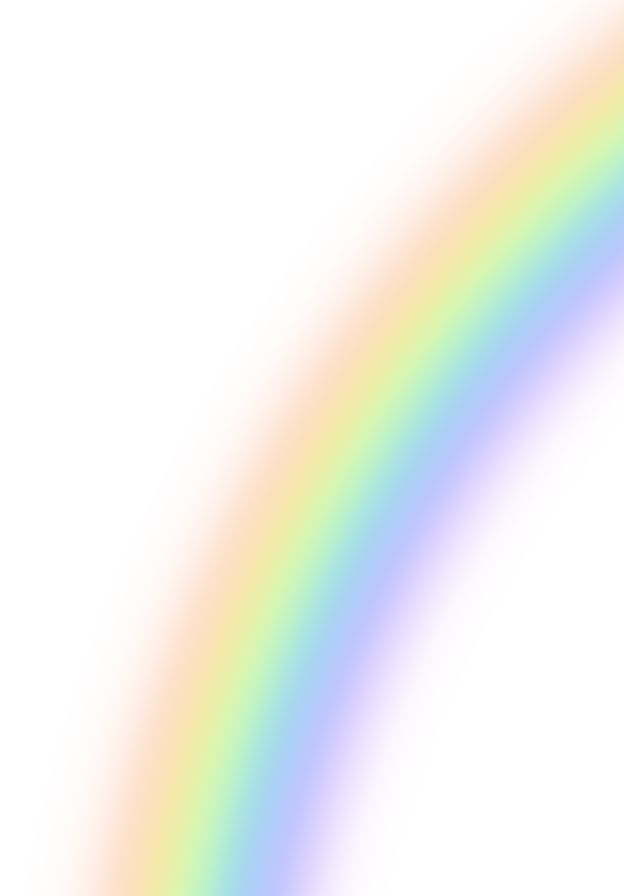
This background is drawn by a WebGL 2 fragment shader. Its source:

```glsl
#version 300 es
precision highp float;
// A soft pastel rainbow arc sweeping across a white background.

uniform vec2 u_resolution;
out vec4 fragColor;

const int STOPS = 15;

// Evenly spaced colours from the outer rim to the inner rim.
const vec3 SPECTRUM[STOPS] = vec3[STOPS](
  vec3(1.0, 0.995, 0.993),
  vec3(1.0, 0.98, 0.97),
  vec3(1.0, 0.945, 0.92),
  vec3(0.995, 0.90, 0.83),
  vec3(0.985, 0.88, 0.74),
  vec3(0.945, 0.915, 0.66),
  vec3(0.86, 0.96, 0.69),
  vec3(0.75, 0.95, 0.78),
  vec3(0.67, 0.885, 0.89),
  vec3(0.675, 0.815, 0.96),
  vec3(0.75, 0.78, 0.99),
  vec3(0.85, 0.82, 1.0),
  vec3(0.935, 0.895, 1.0),
  vec3(0.98, 0.96, 1.0),
  vec3(0.997, 0.99, 1.0)
);

// Beyond either rim the band gives way to white.
vec3 stopColor(int i) {
  if (i < 0 || i >= STOPS) return vec3(0.999);
  return SPECTRUM[i];
}

// Catmull-Rom blend through the stops, free of visible creases.
vec3 spectrum(float position) {
  float x = clamp(position, -3.0, float(STOPS) + 2.0);
  int i = int(floor(x));
  float t = fract(x);
  vec3 a = stopColor(i - 1);
  vec3 b = stopColor(i);
  vec3 c = stopColor(i + 1);
  vec3 d = stopColor(i + 2);
  return b + 0.5 * t * (c - a + t * (2.0 * a - 5.0 * b + 4.0 * c - d
         + t * (3.0 * (b - c) + d - a)));
}

void main() {
  // Canvas height is one unit; the arc is centred off the lower right.
  vec2 p = gl_FragCoord.xy / u_resolution.y;
  float inward = 1.523 - distance(p, vec2(1.717, -0.303));

  // Mint, the middle stop, lies on the arc itself.
  vec3 color = spectrum(7.0 + inward / 0.026);
  fragColor = vec4(clamp(color, 0.0, 1.0), 1.0);
}
```
